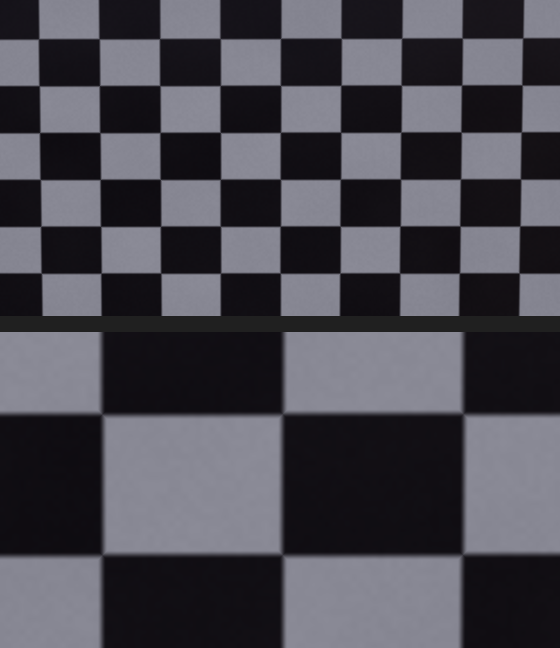
Top: the whole. Bottom: its middle third, enlarged.
A WebGL 1 fragment shader for this pattern:

```glsl
precision highp float;
// Softly lit black and grey checkerboard, slightly narrower towards the bottom.

uniform vec2 u_resolution;

float hash(vec2 p) {
  return fract(sin(dot(p, vec2(127.1, 311.7))) * 43758.5453);
}

float valueNoise(vec2 p) {
  vec2 cell = floor(p);
  vec2 f = fract(p);
  f = f * f * (3.0 - 2.0 * f);
  float low = mix(hash(cell), hash(cell + vec2(1.0, 0.0)), f.x);
  float high = mix(hash(cell + vec2(0.0, 1.0)), hash(cell + 1.0), f.x);
  return mix(low, high, f.y);
}

// Board coordinates: one unit per square, with a mild keystone.
vec2 boardPosition(vec2 uv) {
  float column = (uv.x - mix(0.0755, 0.069, uv.y)) / mix(0.1064, 0.1083, uv.y);
  float row = (uv.y - 0.1343 - 0.004 * (uv.x - 0.5) * uv.y) / 0.1485;
  return vec2(column, row);
}

// Distance to the nearest square edge in canvas heights, positive on grey.
float checkerDistance(vec2 board, float aspect) {
  vec2 toEdge = 0.5 - abs(fract(board) - 0.5);
  toEdge *= vec2(0.1074 * aspect, 0.1485);
  float parity = mod(floor(board.x) + floor(board.y), 2.0);
  return min(toEdge.x, toEdge.y) * (parity * 2.0 - 1.0);
}

void main() {
  vec2 uv = gl_FragCoord.xy / u_resolution;
  float aspect = u_resolution.x / u_resolution.y;
  vec2 p = vec2(uv.x * aspect, uv.y);
  vec2 board = boardPosition(uv);

  // Blurred edges; the dark squares spread a little and join at corners.
  float edge = checkerDistance(board, aspect) - 0.0009;
  float blur = max(0.0048, 0.7 / u_resolution.y);
  float grey = smoothstep(-blur, blur, edge);

  // Cloudy tone, fine grain and a small shift from square to square.
  float cloud = valueNoise(p * 9.0) - 0.5;
  float grain = valueNoise(p * 140.0) - 0.5;
  float squareShift = hash(floor(board) + 7.0) - 0.5;

  vec3 dark = vec3(0.064, 0.054, 0.074);
  dark += vec3(0.022, 0.022, 0.028) * smoothstep(0.55, 1.0, uv.y);
  dark += vec3(0.012, 0.008, 0.004) * smoothstep(0.5, 1.0, uv.x);
  dark += 0.010 * cloud + 0.006 * grain + 0.006 * squareShift;

  vec3 light = vec3(0.535, 0.535, 0.582);
  light -= 0.035 * dot(uv - 0.5, uv - 0.5);
  light += 0.014 * cloud + 0.014 * grain + 0.010 * squareShift;

  gl_FragColor = vec4(mix(dark, light, grey), 1.0);
}
```
